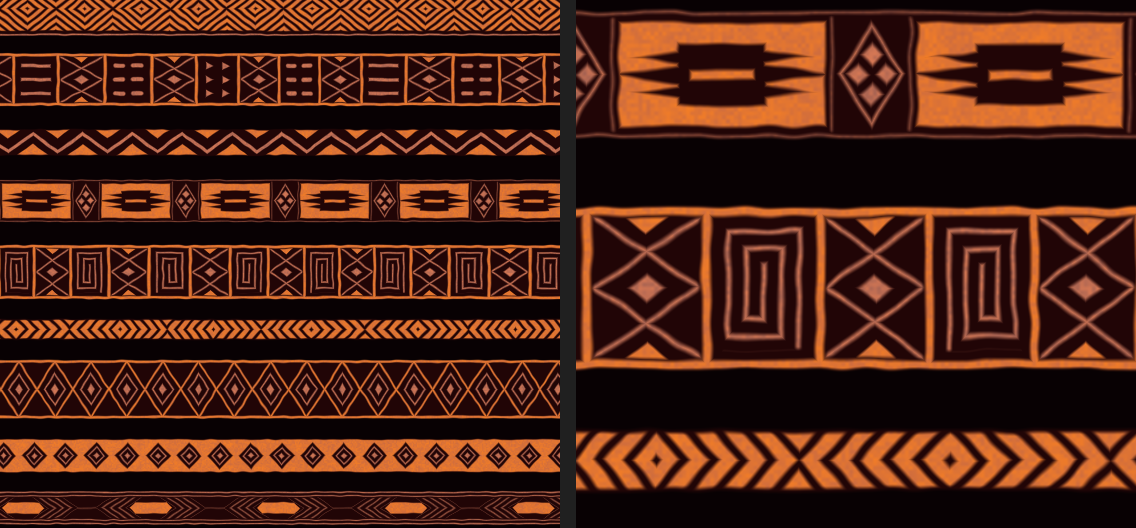
Left, the full canvas; right, a detail of the centre.
A WebGL 1 fragment shader for this pattern:

```glsl
precision highp float;
// Woven strip pattern: nine horizontal ornamental bands in orange on black.
// Each band folds x into repeats and draws diamonds, boxes and strokes
// with soft edges; slow drift, small wobble and grain vary the repeats.
uniform vec2 u_resolution;

const vec2 SHEET = vec2(768.0, 723.0); // design units across the canvas
const float SOFT = 1.3;                // edge softness in design units

float hash(vec2 p) {
  p = fract(p * vec2(0.1031, 0.1137));
  p += dot(p, p.yx + 33.33);
  return fract((p.x + p.y) * p.x * 17.0);
}
float noise(vec2 p) {
  vec2 i = floor(p), f = fract(p);
  f = f * f * (3.0 - 2.0 * f);
  return mix(mix(hash(i), hash(i + vec2(1, 0)), f.x),
             mix(hash(i + vec2(0, 1)), hash(i + vec2(1, 1)), f.x), f.y);
}
float cover(float d) { return 1.0 - smoothstep(-SOFT, SOFT, d); }
float stroke(float d, float halfWidth) { return cover(abs(d) - halfWidth); }
float box(vec2 p, vec2 h) { vec2 d = abs(p) - h; return max(d.x, d.y); }
float diamond(vec2 p, vec2 r) {
  return (abs(p.x) / r.x + abs(p.y) / r.y - 1.0) * r.x * r.y / length(r);
}
float fold(float x, float pitch) { return mod(x + 0.5 * pitch, pitch) - 0.5 * pitch; }
float drift(float x, float phase) { return 3.0 + 6.0 * sin((x - phase) * 0.01337); }

// Bands return vec2(solid fill, thin line) coverage, with y = 0 at mid-band.
vec2 latticeBand(vec2 p) {
  float level = abs(fold(p.x - 38.0, 78.0)) / 39.0 + abs(p.y) / 31.0;
  float rings = stroke(fold(level, 1.0 / 3.0) * 24.0, 1.7);
  return vec2(cover(abs(p.y) - 30.0) * (1.0 - rings), stroke(p.y - 35.5, 1.0));
}
vec2 crossPanel(vec2 p, vec2 h) {
  float lines = (abs(abs(p.y) - 0.5 * h.y) - 0.5 * h.y * abs(p.x) / h.x) * 0.8;
  float notch = abs(p.x) + 1.2 * (h.y - abs(p.y)) - 9.0;
  return vec2(cover(notch), max(stroke(lines, 1.0), cover(diamond(p, h * vec2(0.34, 0.19)))))
       * cover(box(p, h));
}
float tallyPanel(vec2 p, float kind) {
  vec2 q = vec2(p.x - sign(p.x) * 11.5, fold(p.y, 19.0));
  float bars = box(vec2(p.x, q.y), vec2(20.0, 2.2));
  float dashes = length(vec2(max(abs(q.x) - 5.0, 0.0), q.y)) - 2.8;
  float darts = max(-q.x - 5.0, (q.x - 5.0) * 0.5 + abs(q.y));
  float d = kind < 0.5 ? bars : (abs(kind - 2.0) < 0.5 ? darts : dashes);
  return cover(max(d, abs(p.y) - 27.0));
}
float spiralPanel(vec2 p) {
  const float GAP = 8.0;
  float shift = step(0.0, p.y) * 0.5 * GAP; // half-turns centred GAP / 2 apart
  float ring = max(abs(p.x - shift), abs(p.y) - 10.0) - shift;
  return stroke(fold(ring, GAP), 1.1) * cover(box(p, vec2(18.5, 28.0)));
}
vec2 panelBand(vec2 p, float start, float pitch, float halfHeight, bool spirals) {
  float u = p.x - start, index = floor(u / pitch);
  vec2 q = vec2(mod(u, pitch) - 0.5 * pitch, p.y);
  vec2 ink = crossPanel(q, vec2(0.5 * pitch, halfHeight) - 3.0);
  if (mod(index, 2.0) < 0.5) {
    float order = mod(floor(index * 0.5), 4.0);
    q.x *= spirals && mod(order, 2.0) > 0.5 ? -1.0 : 1.0;
    ink = vec2(0.0, spirals ? spiralPanel(q) : tallyPanel(q, order));
  }
  float frame = abs(box(q, vec2(0.5 * pitch, halfHeight))) - 2.0;
  return max(ink, vec2(cover(frame), 0.0)) * cover(abs(p.y) - halfHeight - 2.0);
}
vec2 zigzagBand(vec2 p) {
  float peak = abs(fold(p.x - 45.0, 68.3)) * 0.72 - p.y; // grows away from each peak
  float fill = max(cover(peak + 2.0), cover(39.0 - peak - 9.0));
  return vec2(fill, stroke(peak - 12.0, 2.6)) * cover(abs(p.y) - 17.0);
}
vec2 blockBand(vec2 p) {
  vec2 q = vec2(fold(p.x - 50.0, 136.4), p.y), a = abs(q);
  float star = min(box(q, vec2(20.0, 14.0)), diamond(q, vec2(50.0, 7.0)));
  star = min(star, diamond(vec2(q.x, a.y - 8.0), vec2(37.0, 6.0)));
  float fill = max(cover(max(box(q, vec2(47.0, 23.5)), -star)), cover(box(q, vec2(14.0, 2.0))));
  vec2 c = vec2(fold(p.x - 118.2, 136.4), p.y), b = abs(c);
  float beads = min(diamond(vec2(c.x, b.y - 9.0), vec2(5.0)), diamond(vec2(b.x - 6.5, c.y), vec2(4.5)));
  float line = max(cover(beads), stroke(diamond(c, vec2(14.0, 22.0)), 0.7));
  line = max(line, 0.6 * stroke(b.x - 18.0, 0.6) * cover(b.y - 26.0));
  return vec2(fill, max(line, 0.65 * stroke(a.y - 28.0, 0.6)));
}
vec2 chevronBand(vec2 p) {
  float level = abs(fold(p.x - 25.0, 136.6)) + 0.9 * abs(p.y);
  return vec2(cover(abs(p.y) - 12.5) * (1.0 - stroke(fold(level, 14.0) * 0.75, 1.9)), 0.0);
}
vec2 rhombBand(vec2 p) {
  vec2 q = vec2(fold(p.x - 26.0, 49.3), p.y);
  float line = max(stroke(diamond(q, vec2(14.0, 21.0)), 1.0), cover(diamond(q, vec2(5.0, 8.0))));
  float outer = stroke(diamond(q, vec2(24.6, 38.0)), 1.3) * cover(abs(q.y) - 38.0);
  return vec2(max(outer, stroke(abs(q.y) - 38.0, 1.7)), line);
}
vec2 studBand(vec2 p) {
  vec2 q = vec2(fold(p.x - 5.0, 42.4), p.y);
  float line = max(stroke(diamond(q, vec2(10.5, 11.5)), 0.8), cover(diamond(q, vec2(4.0))));
  return vec2(cover(abs(p.y) - 22.0) * cover(-diamond(q, vec2(17.0, 18.0))), line);
}
vec2 lozengeBand(vec2 p) {
  vec2 q = vec2(fold(p.x - 207.0, 175.0), p.y), a = abs(q);
  float gem = max(a.x + a.y - 29.0, a.y - 7.5);
  float level = a.x + 1.5 * a.y;
  float rows = stroke(fold(level, 11.0) * 0.55, 0.8) * cover(abs(level - 55.0) - 21.0);
  float dash = 0.35 * cover(box(vec2(a.x - 87.5, q.y), vec2(13.0, 1.0)));
  float rails = max(stroke(a.y - 16.5, 0.6), stroke(a.y - 21.5, 0.8));
  return vec2(cover(gem), max(rails, max(dash, 0.75 * rows * cover(a.y - 14.0))));
}

// Adds one band's ground and ink to the cloth colour.
vec3 weave(vec3 cloth, vec2 ink, float y, float halfHeight, float grain) {
  vec3 ground = mix(cloth, vec3(0.13, 0.02, 0.025), cover(abs(y) - halfHeight));
  vec3 thread = mix(vec3(0.64, 0.38, 0.32), vec3(0.86, 0.48, 0.33), grain);
  vec3 solid = mix(vec3(0.80, 0.42, 0.25), vec3(0.95, 0.49, 0.15), grain);
  return mix(mix(ground, thread, ink.y), solid, ink.x);
}

void main() {
  vec2 uv = gl_FragCoord.xy / u_resolution;
  vec2 p = vec2(uv.x, 1.0 - uv.y) * SHEET;
  float grain = 0.65 * noise(p * 0.55) + 0.35 * noise(p * 0.12 + 40.0);
  p += 1.6 * (vec2(noise(p * 0.09), noise(p * 0.09 + 71.0)) - 0.5);
  float x = p.x, y = p.y;

  vec3 c = vec3(0.03, 0.005, 0.012);
  c = weave(c, latticeBand(vec2(x, y - 12.0)), y - 12.0, 37.0, grain);
  c = weave(c, panelBand(vec2(x - drift(x, 150.0), y - 109.0), 22.0, 59.6, 34.0, false), y - 109.0, 36.0, grain);
  c = weave(c, zigzagBand(vec2(x, y - 195.0)), y - 195.0, 18.0, grain);
  c = weave(c, blockBand(vec2(x, y - 275.0)), y - 275.0, 29.0, grain);
  c = weave(c, panelBand(vec2(x - drift(x, 230.0), y - 372.5), -4.0, 51.85, 35.0, true), y - 372.5, 37.0, grain);
  c = weave(c, chevronBand(vec2(x + drift(x, 260.0), y - 451.0)), y - 451.0, 14.0, grain);
  c = weave(c, rhombBand(vec2(x, y - 533.0)), y - 533.0, 39.0, grain);
  c = weave(c, studBand(vec2(x, y - 624.0)), y - 624.0, 23.0, grain);
  c = weave(c, lozengeBand(vec2(x, y - 695.5)), y - 695.5, 23.0, grain);
  gl_FragColor = vec4(c, 1.0);
}
```
